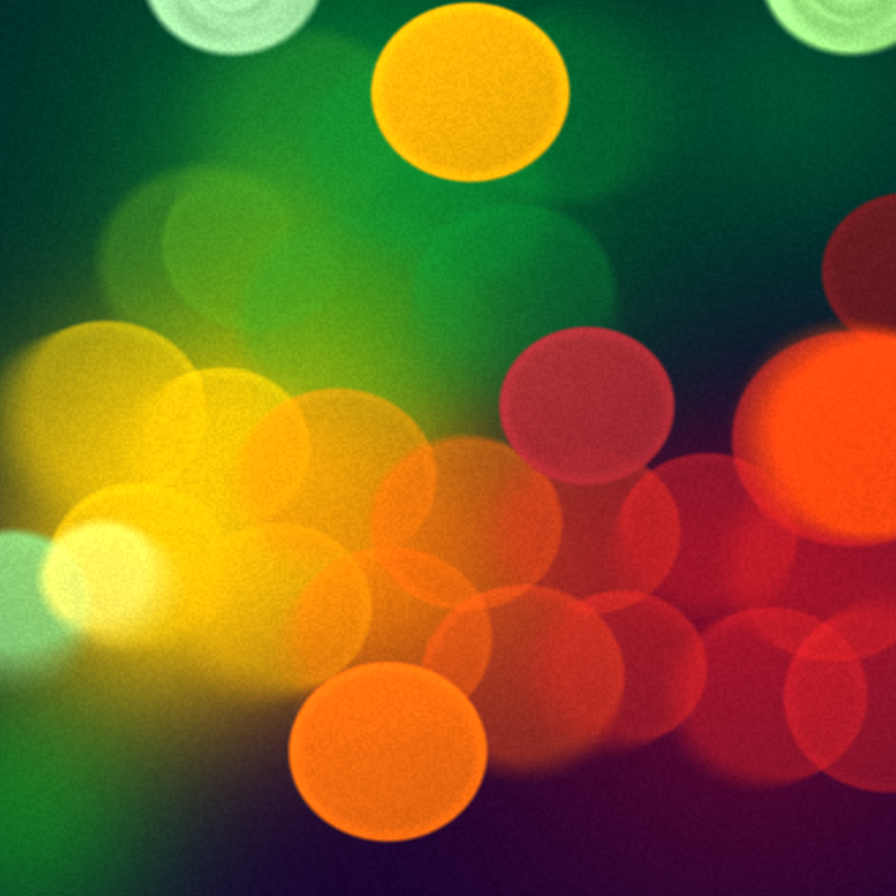
A Shadertoy shader for this background:

```glsl
#define CHAIN_COUNT 14
#define VEIL_COUNT 8
#define DISC_RADIUS 0.098
#define EDGE 0.0035
#define RIM_GAIN 0.12
#define GRAIN_CELLS 330.0
#define GRAIN_GAIN 0.055
#define YELLOW vec3(1.0, 0.80, 0.01)
#define ORANGE vec3(1.0, 0.45, 0.03)
#define RED vec3(0.84, 0.13, 0.14)
#define GREEN vec3(0.03, 0.58, 0.20)
#define MINT vec3(0.70, 0.95, 0.68)

float hash(vec2 p) {
    vec3 q = fract(vec3(p.xyx) * 0.1031);
    q += dot(q, q.yzx + 33.33);
    return fract((q.x + q.y) * q.z);
}

float noise(vec2 p) {
    vec2 i = floor(p), f = fract(p);
    f = f * f * (3.0 - 2.0 * f);
    return mix(mix(hash(i), hash(i + vec2(1, 0)), f.x),
               mix(hash(i + vec2(0, 1)), hash(i + vec2(1, 1)), f.x), f.y);
}

// Light colour across the canvas, warm yellow to red
vec3 warmRamp(float x) {
    vec3 c = mix(YELLOW, ORANGE, smoothstep(0.26, 0.44, x));
    return mix(c, RED, smoothstep(0.44, 0.76, x));
}

void glow(inout vec3 col, vec2 p, vec2 centre, vec2 size, vec3 tint, float strength) {
    vec2 d = (p - centre) / size;
    col = mix(col, tint, strength * exp(-dot(d, d)));
}

// Slightly wide lens disc; its edge melts away towards the angle "melt"
void disc(inout vec3 col, vec2 p, vec2 centre, float r, vec2 blurs, float melt, vec3 tint, float alpha) {
    vec2 q = (p - centre) * vec2(0.94, 1.04);
    float len = length(q), d = len - r;
    float facing = dot(q, vec2(cos(melt), sin(melt))) / max(len, 0.001);
    float blur = mix(blurs.x, blurs.y, smoothstep(-0.1, 0.9, facing) * smoothstep(0.0, r, len));
    float cover = 1.0 - smoothstep(-blur, blur, d);
    float rim = exp(-pow((d + 0.005) / (0.004 + blur), 2.0));
    float shade = 0.97 + 0.6 * dot(q, vec2(-0.6, 0.8));
    col = mix(col, tint * shade, cover * alpha);
    col += tint * RIM_GAIN * alpha * cover * (0.5 + rim * EDGE / blur);
}

vec3 backdrop(vec2 p) {
    vec3 col = mix(vec3(0.08, 0.01, 0.19), vec3(0.0, 0.17, 0.16),
                   smoothstep(0.3, 0.75, p.y - 0.2 * (p.x - 0.5)));
    glow(col, p, vec2(0.40, 0.82), vec2(0.26, 0.25), vec3(0.0, 0.50, 0.19), 0.95);
    glow(col, p, vec2(0.88, 0.90), vec2(0.17, 0.14), vec3(0.0, 0.36, 0.20), 0.7);
    glow(col, p, vec2(0.02, 0.10), vec2(0.17, 0.19), vec3(0.03, 0.48, 0.13), 0.9);
    glow(col, p, vec2(0.36, 0.60), vec2(0.17, 0.18), vec3(0.36, 0.62, 0.03), 0.95);
    glow(col, p, vec2(0.84, 0.18), vec2(0.34, 0.26), vec3(0.32, 0.02, 0.19), 0.85);
    glow(col, p, vec2(0.85, 0.35), vec2(0.27, 0.15), vec3(0.52, 0.03, 0.16), 0.8);
    glow(col, p, vec2(0.42, 0.37), vec2(0.17, 0.13), vec3(0.86, 0.44, 0.03), 0.85);
    glow(col, p, vec2(0.29, 0.50), vec2(0.17, 0.13), vec3(0.90, 0.74, 0.01), 0.9);
    glow(col, p, vec2(0.18, 0.39), vec2(0.18, 0.19), vec3(1.0, 0.81, 0.02), 1.0);
    return col;
}

void mainImage(out vec4 fragColor, in vec2 fragCoord) {
    vec2 p = fragCoord / iResolution.xy;
    vec3 col = backdrop(p);

    // Faint green veils in the upper half, mostly melted
    for (int i = 0; i < VEIL_COUNT; i++) {
        float k = float(i), t = (k + 0.5) / float(VEIL_COUNT);
        vec2 c = vec2(mix(0.20, 0.66, t), 0.76 + 0.12 * sin(k * 2.4 + 3.6));
        vec3 tint = mix(vec3(0.42, 0.70, 0.10), GREEN, smoothstep(0.1, 0.55, t));
        vec2 blurs = vec2(mix(EDGE, 0.02, hash(vec2(k, 4.0))), 0.06);
        disc(col, p, c, mix(0.085, 0.125, hash(vec2(k, 9.0))), blurs, k * 2.0 - 1.0, tint, 0.3);
    }

    // Zigzag chain of translucent warm discs
    for (int i = 0; i < CHAIN_COUNT; i++) {
        float k = float(i), t = k / float(CHAIN_COUNT - 1);
        vec2 jitter = vec2(hash(vec2(k, 1.0)), hash(vec2(k, 2.0))) - 0.5;
        float zigzag = 0.075 * (1.0 - 2.0 * mod(k, 2.0));
        float middle = 0.30 + 0.15 * (1.0 - t) * (1.0 - t);
        vec2 c = vec2(mix(0.10, 0.98, t), middle + zigzag) + 0.04 * jitter;
        float r = DISC_RADIUS * mix(0.9, 1.14, hash(vec2(k, 3.0)));
        vec2 blurs = vec2(EDGE, mix(EDGE, 0.04, hash(vec2(k, 6.0))));
        disc(col, p, c, r, blurs, 6.3 * hash(vec2(k, 7.0)), warmRamp(c.x), mix(0.5, 0.45, t));
    }

    // Solid lights standing apart from the chain
    vec2 crisp = vec2(EDGE);
    for (int i = 0; i < 2; i++) {
        float k = float(i);
        vec2 redAt = vec2(0.655, 0.547) + k * vec2(0.36, 0.15);
        disc(col, p, redAt, 0.092, crisp, 0.0, mix(vec3(0.68, 0.16, 0.19), vec3(0.42, 0.09, 0.11), k), 0.9);
        vec2 mintAt = vec2(0.26 + 0.69 * k, 1.03);
        float swirl = noise(vec2(length(p - mintAt) * 130.0, p.x * 14.0)) - 0.5;
        vec3 mint = mix(MINT, vec3(0.62, 0.95, 0.42), 0.6 * k);
        disc(col, p, mintAt, 0.094, vec2(0.006), 0.0, mint + 0.16 * swirl, 0.92);
    }
    disc(col, p, vec2(0.95, 0.51), 0.125, crisp, 0.0, RED, 0.5);
    disc(col, p, vec2(0.97, 0.515), 0.12, vec2(0.012, 0.035), 2.9, vec3(1.0, 0.29, 0.05), 0.95);
    disc(col, p, vec2(0.525, 0.897), 0.104, crisp, 0.0, vec3(0.98, 0.69, 0.02), 0.97);
    disc(col, p, vec2(0.433, 0.161), 0.104, crisp, 0.0, vec3(0.97, 0.43, 0.05), 0.93);

    // Pale flare at the left edge
    disc(col, p, vec2(0.015, 0.33), 0.08, vec2(0.008, 0.04), 4.5, vec3(0.55, 0.88, 0.52), 0.8);
    disc(col, p, vec2(0.115, 0.355), 0.065, vec2(0.01, 0.035), 5.5, vec3(1.0, 0.97, 0.42), 0.8);

    // Fine film grain
    float grain = noise(p * GRAIN_CELLS) - 0.5;
    col += grain * GRAIN_GAIN * (0.35 + col);
    fragColor = vec4(clamp(col, 0.0, 1.0), 1.0);
}
```
